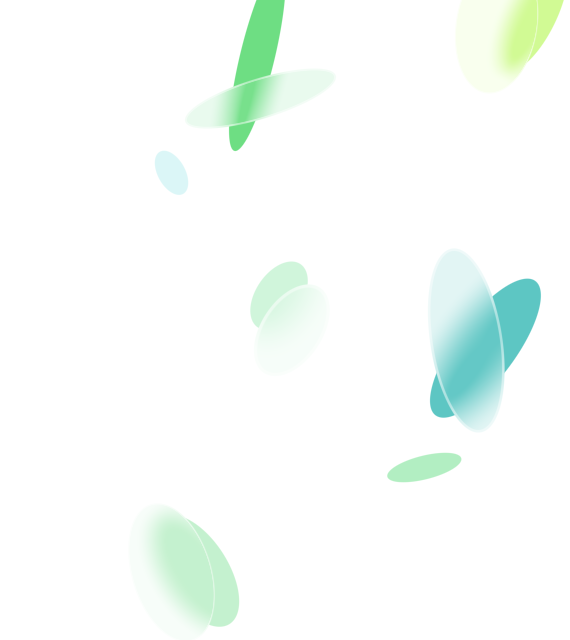
This background is drawn by a WebGL 2 fragment shader. Its source:

```glsl
#version 300 es
precision highp float;

uniform vec2 u_resolution;
out vec4 fragColor;

// Approximate signed distance to an ellipse: shape = center, radii
float ellipse(vec2 p, vec4 shape, float degrees) {
    float a = radians(degrees);
    vec2 q = mat2(cos(a), -sin(a), sin(a), cos(a)) * (p - shape.xy);
    float k = length(q / shape.zw);
    return k * (k - 1.0) / max(length(q / (shape.zw * shape.zw)), 1e-4);
}

// Antialiased coverage of a signed distance
float cover(float d) {
    float pixel = 0.75 / u_resolution.y;
    return 1.0 - smoothstep(-pixel, pixel, d);
}

// Frosted pane over a solid petal: the petal blurs where the pane covers it
vec3 frosted(vec3 base, float petal, float pane, vec3 color, vec3 tint,
             float blur, float strength, float rim) {
    vec3 sharp = mix(base, color, cover(petal));
    float glow = strength * (1.0 - smoothstep(-blur, blur, petal));
    vec3 glass = mix(tint, color, glow);
    float edge = smoothstep(-rim * 1.3, -rim * 0.7, pane);
    glass = mix(glass, vec3(1.0), 0.45 * edge);
    return mix(sharp, glass, cover(pane));
}

void main() {
    // Canvas height is one unit
    vec2 p = gl_FragCoord.xy / u_resolution.y;
    vec3 color = vec3(1.0);

    // Single petals
    color = mix(color, vec3(0.86, 0.965, 0.968),
        cover(ellipse(p, vec4(0.268, 0.730, 0.0376, 0.0214), 118.9)));
    color = mix(color, vec3(0.70, 0.935, 0.76),
        cover(ellipse(p, vec4(0.663, 0.2695, 0.0595, 0.0185), 14.0)));

    // Green blade crossed by a slim pane
    color = frosted(color,
        ellipse(p, vec4(0.402, 0.911, 0.151, 0.027), 76.4),
        ellipse(p, vec4(0.407, 0.846, 0.123, 0.0315), 17.0),
        vec3(0.43, 0.87, 0.515), vec3(0.915, 0.98, 0.935), 0.031, 0.92, 0.003);

    // Lime pair in the top corner
    color = frosted(color,
        ellipse(p, vec4(0.836, 0.977, 0.094, 0.0335), 64.0),
        ellipse(p, vec4(0.776, 0.961, 0.108, 0.0637), 80.8),
        vec3(0.82, 0.98, 0.58), vec3(0.975, 1.0, 0.935), 0.024, 1.0, 0.0018);

    // Pale mint pair in the middle
    color = frosted(color,
        ellipse(p, vec4(0.436, 0.538, 0.0596, 0.0362), 55.9),
        ellipse(p, vec4(0.456, 0.484, 0.0797, 0.0478), 56.7),
        vec3(0.815, 0.96, 0.86), vec3(0.965, 0.992, 0.975), 0.045, 0.78, 0.005);

    // Teal pair on the right
    color = frosted(color,
        ellipse(p, vec4(0.7585, 0.456, 0.1307, 0.0471), 53.4),
        ellipse(p, vec4(0.7285, 0.468, 0.1453, 0.0563), 98.8),
        vec3(0.365, 0.775, 0.765), vec3(0.885, 0.96, 0.957), 0.042, 0.95, 0.004);

    // Soft green pair at the bottom left
    color = frosted(color,
        ellipse(p, vec4(0.306, 0.108, 0.0983, 0.0504), 122.4),
        ellipse(p, vec4(0.268, 0.1055, 0.1115, 0.0621), 107.0),
        vec3(0.77, 0.945, 0.81), vec3(0.97, 0.992, 0.977), 0.027, 1.0, 0.002);

    fragColor = vec4(color, 1.0);
}
```
